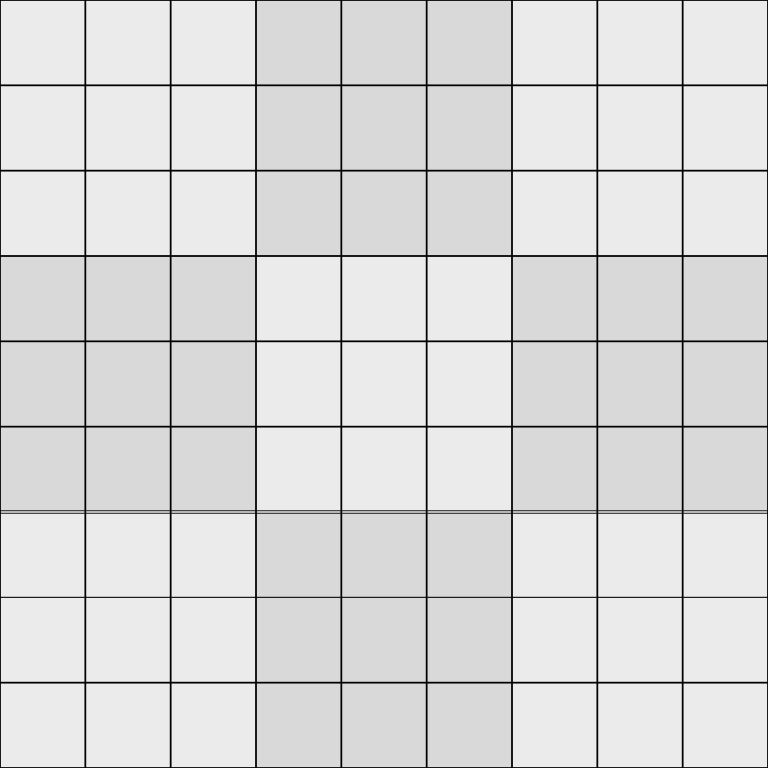
Write a three.js fragment shader that draws this pattern.

```glsl
// Nine by nine ruled grid of square cells, tinted as a 3 x 3 checker of blocks.
// Each rule is a box-filtered band around the nearest grid line; one row rule
// is finer and one is split into a pair of hairlines with a pale gutter.

varying vec2 vUv;

const float CELLS = 9.0;            // cells across and down
const float BLOCKS = 3.0;           // tinted blocks across and down
const float RULE_WIDTH = 0.0023;    // ordinary rule, in canvas widths
const float FINE_WIDTH = 0.0014;    // finer row rule
const float HAIR_WIDTH = 0.0012;    // each half of the split rule
const float SPLIT_OFFSET = 0.0016;  // split rule centre to hairline centre
const float FINE_ROW = 2.0;         // row lines counted from the bottom
const float SPLIT_ROW = 3.0;

const vec3 PALE = vec3(0.922);
const vec3 GREY = vec3(0.851);
const vec3 INK = vec3(0.0);

// Share of a pixel covered by a band centred at distance zero
float bandCoverage(float dist, float width, float pixel) {
  float high = min(dist + 0.5 * pixel, 0.5 * width);
  float low = max(dist - 0.5 * pixel, -0.5 * width);
  return clamp((high - low) / pixel, 0.0, 1.0);
}

// One where two whole-number indices agree
float isLine(float index, float wanted) {
  return 1.0 - step(0.5, abs(index - wanted));
}

void main() {
  vec2 pixel = max(fwidth(vUv), vec2(1e-5));

  // Alternating block tint
  vec2 block = floor(fract(vUv) * BLOCKS);
  vec3 color = mix(PALE, GREY, mod(block.x + block.y, 2.0));

  // Nearest grid line on each axis, wrapping at the canvas edges
  vec2 line = floor(vUv * CELLS + 0.5);
  vec2 dist = vUv - line / CELLS;
  float row = mod(line.y, CELLS);
  float split = isLine(row, SPLIT_ROW);

  // Pale gutter inside the split rule
  float gutter = split * bandCoverage(dist.y, 2.0 * SPLIT_OFFSET, pixel.y);
  color = mix(color, PALE, gutter);

  // Column and row rules
  float columnInk = bandCoverage(dist.x, RULE_WIDTH, pixel.x);
  float rowWidth = mix(RULE_WIDTH, FINE_WIDTH, isLine(row, FINE_ROW));
  float singleInk = bandCoverage(dist.y, rowWidth, pixel.y);
  float pairInk = bandCoverage(dist.y - SPLIT_OFFSET, HAIR_WIDTH, pixel.y)
                + bandCoverage(dist.y + SPLIT_OFFSET, HAIR_WIDTH, pixel.y);
  float rowInk = mix(singleInk, min(pairInk, 1.0), split);

  float ink = 1.0 - (1.0 - columnInk) * (1.0 - rowInk);
  gl_FragColor = vec4(mix(color, INK, ink), 1.0);
}
```
